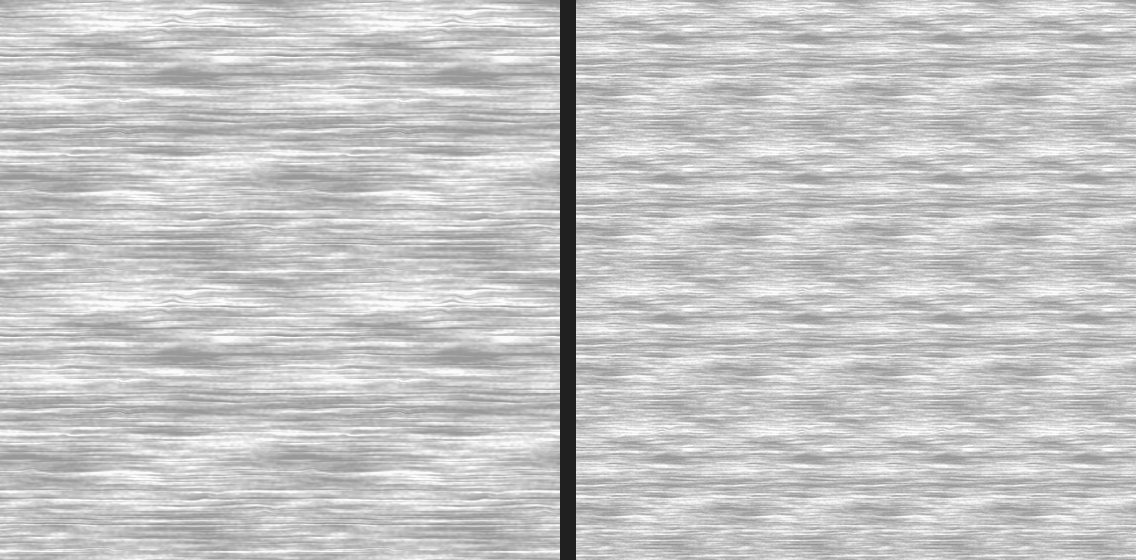
Left, the tile; right, the same tile 2 across and 2 down.
A three.js fragment shader for this texture:

```glsl
// Pale grey brushed wood grain, running across, in two by two equal tiles.
// Long strands of wrapping noise are layered from broad bands to fine fibres,
// bent by small knots, then scored with thin dark grooves that have a lit edge.
varying vec2 vUv;

float hash(vec2 p) {
  return fract(sin(dot(p, vec2(127.1, 311.7))) * 43758.5453);
}

// One row of noise along x; each row is shifted so that no columns show.
float strand(float x, float row, vec2 cells, float seed) {
  row = mod(row, cells.y) + seed * 17.0;
  x = x * cells.x + hash(vec2(row, seed)) * cells.x;
  float i = floor(x);
  float a = hash(vec2(mod(i, cells.x), row));
  float b = hash(vec2(mod(i + 1.0, cells.x), row));
  return mix(a, b, smoothstep(0.0, 1.0, x - i)) - 0.5;
}

// Rows blended along y: noise from -0.5 to 0.5 that wraps at 1.
float fibre(vec2 p, vec2 cells, float seed) {
  float y = p.y * cells.y;
  float row = floor(y);
  return mix(strand(p.x, row, cells, seed), strand(p.x, row + 1.0, cells, seed),
             smoothstep(0.0, 1.0, y - row));
}

// Vertical bend of the grain: slight drift plus rippled knots.
float bend(vec2 p) {
  float shift = fibre(p, vec2(4.0, 7.0), 1.0) * 0.007
              + fibre(p, vec2(14.0, 26.0), 2.0) * 0.004;
  for (int i = 0; i < 10; i++) {
    float id = float(i);
    vec2 centre = vec2(hash(vec2(id, 3.1)), (id + hash(vec2(id, 7.7))) / 10.0);
    vec2 d = fract(p - centre + 0.5) - 0.5;
    float size = mix(0.5, 1.1, hash(vec2(id, 5.3)));
    vec2 q = d / (vec2(0.075, 0.024) * size);
    float ripple = sin(q.x * 2.2 + q.y) + 0.3 * sin(q.x * 6.0 - q.y * 2.0);
    shift += exp(-dot(q, q)) * ripple * 0.008 * size;
  }
  return shift;
}

// Thin grooves, one per row, fading in and out along their length.
float grooves(vec2 p, float rows, float seed) {
  float y = p.y * rows;
  float row = floor(y);
  float id = mod(row, rows);
  float d = y - row - mix(0.45, 0.65, hash(vec2(id, seed)));
  float strength = smoothstep(-0.2, 0.4, strand(p.x, row, vec2(4.0, rows), seed));
  float dark = exp(-d * d * 60.0);
  float lit = exp(-(d + 0.24) * (d + 0.24) * 60.0);
  return strength * (0.9 * lit - dark);
}

void main() {
  vec2 p = vUv * 2.0;
  vec2 g = p + vec2(0.0, bend(p));

  // Broad bands and pale patches
  float tone = fibre(g, vec2(2.0, 11.0), 3.0) * 0.12;
  tone += fibre(g, vec2(4.0, 30.0), 4.0) * 0.15;

  // Streaks, fibres and a fine speckle
  tone += fibre(g, vec2(4.0, 62.0), 5.0) * 0.17;
  tone += fibre(g, vec2(5.0, 98.0), 10.0) * 0.20;
  tone += fibre(g, vec2(15.0, 128.0), 6.0) * 0.17;
  tone += fibre(p, vec2(80.0, 140.0), 7.0) * 0.08;

  // Scored lines of two spacings
  tone += grooves(g, 43.0, 8.0) * 0.11;
  tone += grooves(g, 58.0, 9.0) * 0.11;

  // Lift the pale streaks and flatten the dark ones
  float grey = clamp(0.775 + tone + 0.9 * tone * tone, 0.6, 0.985);
  gl_FragColor = vec4(vec3(grey), 1.0);
}
```
